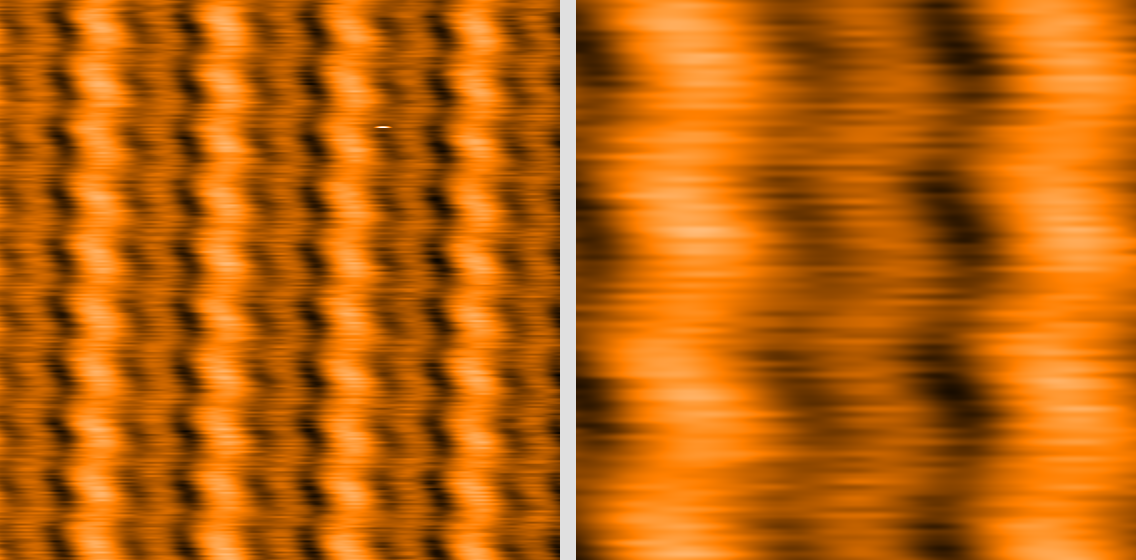
Left, the full canvas; right, a detail of the centre.
Give the GLSL for this pattern, as a WebGL 2 fragment shader.

```glsl
#version 300 es
precision highp float;
// Scanned atomic lattice: tilted glowing bumps between dark hollows, in amber with scan-line streaks.

#define CELL vec2(0.2249, 0.1035)     // spacing of the lattice
#define FIRST_BUMP vec2(0.172, 0.957) // centre of the upper left bump
#define SKEW vec2(0.006, -0.013)      // drift of columns and rows
#define LEAN 0.045                    // slant of each bump
#define BASE_HEIGHT 0.37
#define SLOPE 0.035                   // fall in height from left to right
#define SCAN_LINES 300.0
#define STREAK 0.12                   // strength of short streaks
#define LINE_SHIFT 0.006              // sideways jitter of scan lines
#define GLITCH vec2(0.684, 0.773)     // centre of the white spike
#define GLITCH_SIZE vec2(0.017, 0.0017)

uniform vec2 u_resolution;
out vec4 fragColor;

const float TAU = 6.28318;

float hash(vec2 p) {
    return fract(sin(dot(p, vec2(12.9898, 78.233))) * 43758.5453);
}

// Value noise centred on zero
float noise(vec2 p) {
    vec2 i = floor(p), f = fract(p);
    f = f * f * (3.0 - 2.0 * f);
    float low = mix(hash(i), hash(i + vec2(1.0, 0.0)), f.x);
    float high = mix(hash(i + vec2(0.0, 1.0)), hash(i + vec2(1.0, 1.0)), f.x);
    return mix(low, high, f.y) - 0.5;
}

// Soft ridge that repeats once per column
float ridge(float phase, float centre, float width) {
    float d = (fract(phase - centre + 0.5) - 0.5) / width;
    return exp(-d * d);
}

// Height of the clean lattice
float lattice(vec2 p) {
    vec2 phase = (p - FIRST_BUMP - SKEW * p.yx) / CELL;
    float row = 0.5 + 0.5 * cos(TAU * phase.y);
    float column = phase.x + LEAN * sin(TAU * phase.y);
    float h = BASE_HEIGHT + SLOPE * (0.5 - p.x);
    h += (0.16 + 0.13 * row) * ridge(column, 0.0, 0.17);   // bright bumps
    h -= (0.12 + 0.17 * row) * ridge(column, -0.29, 0.105); // deep hollows
    h -= (0.05 + 0.12 * row) * ridge(column, 0.30, 0.11);  // shallow hollows
    h += 0.02 * ridge(column, 0.5, 0.08);                  // faint ridge
    return h;
}

// Height ramp: black, orange, white
vec3 amber(float h) {
    return clamp(vec3(2.0 * h, h, 2.0 * h - 1.0), 0.0, 1.0);
}

void main() {
    vec2 uv = gl_FragCoord.xy / u_resolution;
    float scan = uv.y * SCAN_LINES;

    // Lattice, shifted a little on each scan line
    vec2 p = uv + vec2(LINE_SHIFT * noise(vec2(3.5, scan)), 0.0);
    float height = lattice(p);

    // Streaks along the scan and slow changes between bumps
    height += STREAK * noise(vec2(uv.x * 22.0, scan + 37.0));
    height += 0.04 * noise(vec2(uv.x * 3.0 + 9.0, scan * 0.8));
    height += 0.03 * noise(uv * vec2(60.0, SCAN_LINES) + 71.0);
    height += 0.03 * noise(uv * vec2(7.0, 11.0) + 5.0);

    // Single white spike
    vec2 g = (uv - GLITCH) / GLITCH_SIZE;
    height += 0.8 * (1.0 - smoothstep(0.3, 1.2, length(g)));

    fragColor = vec4(amber(height), 1.0);
}
```
